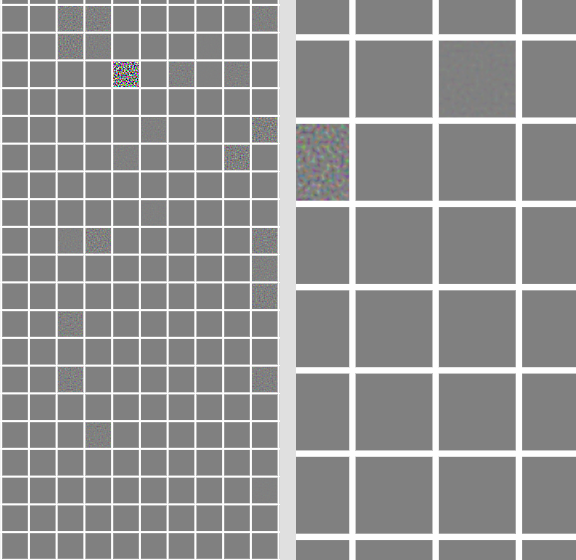
Left: the whole. Right: its middle third, enlarged.
Give the GLSL for this pattern, as a Shadertoy shader.

```glsl
// Grid of flat grey square tiles with white gaps, a few of them dusted with coloured grain.

// Integer hash of a lattice point, three values in 0..1
vec3 hash3(vec2 p, uint seed) {
    uvec3 v = uvec3(uint(int(p.x) + 4096), uint(int(p.y) + 4096), seed);
    v = v * 1664525u + 1013904223u;
    v.x += v.y * v.z; v.y += v.z * v.x; v.z += v.x * v.y;
    v ^= v >> 16u;
    v.x += v.y * v.z; v.y += v.z * v.x; v.z += v.x * v.y;
    return vec3(v >> 8u) / 16777216.0;
}

float cornerRamp(vec2 corner, vec2 offset, uint seed) {
    float angle = 6.2832 * hash3(corner, seed).x;
    return dot(vec2(cos(angle), sin(angle)), offset);
}

float gradientNoise(vec2 p, uint seed) {
    vec2 i = floor(p), f = p - i;
    vec2 u = f * f * f * (f * (f * 6.0 - 15.0) + 10.0);
    vec2 e = vec2(1.0, 0.0);
    return mix(mix(cornerRamp(i, f, seed), cornerRamp(i + e.xy, f - e.xy, seed), u.x),
               mix(cornerRamp(i + e.yx, f - e.yx, seed), cornerRamp(i + e.xx, f - e.xx, seed), u.x), u.y);
}

// How grainy a tile is: mostly zero, more often faint in the upper half
float grainStrength(vec2 cell) {
    if (cell == vec2(4.0, 17.0)) return 1.0;
    float threshold = mix(0.98, 0.84, smoothstep(6.0, 12.0, cell.y));
    return 0.3 * smoothstep(threshold, 1.0, hash3(cell, 7u).y) * step(cell.y, 19.5);
}

void mainImage(out vec4 fragColor, in vec2 fragCoord) {
    // Ten tiles across, twenty down and a sliver at the top
    vec2 grid = (fragCoord / iResolution.x - vec2(0.0041, 0.0005)) / 0.0991;
    vec2 cell = floor(grid);

    // Coloured grain around mid grey
    vec3 tile = vec3(0.502);
    float strength = grainStrength(cell);
    if (strength > 0.0) {
        vec2 q = grid * 17.3 + 0.37;
        vec3 grain = vec3(gradientNoise(q, 11u), gradientNoise(q, 23u), gradientNoise(q, 37u));
        // Faint tiles keep only their strongest specks
        vec3 specks = grain * mix(smoothstep(0.05, 0.45, abs(grain)), vec3(1.0), strength);
        tile += 1.3 * strength * specks;
    }

    // White gaps, antialiased over one pixel
    vec2 toLine = abs(grid - round(grid)) * 0.0991;
    float gapDistance = min(toLine.x, toLine.y) - 0.0038;
    float gap = clamp(0.5 - gapDistance * iResolution.x, 0.0, 1.0);

    fragColor = vec4(mix(clamp(tile, 0.0, 1.0), vec3(0.995), gap), 1.0);
}
```
